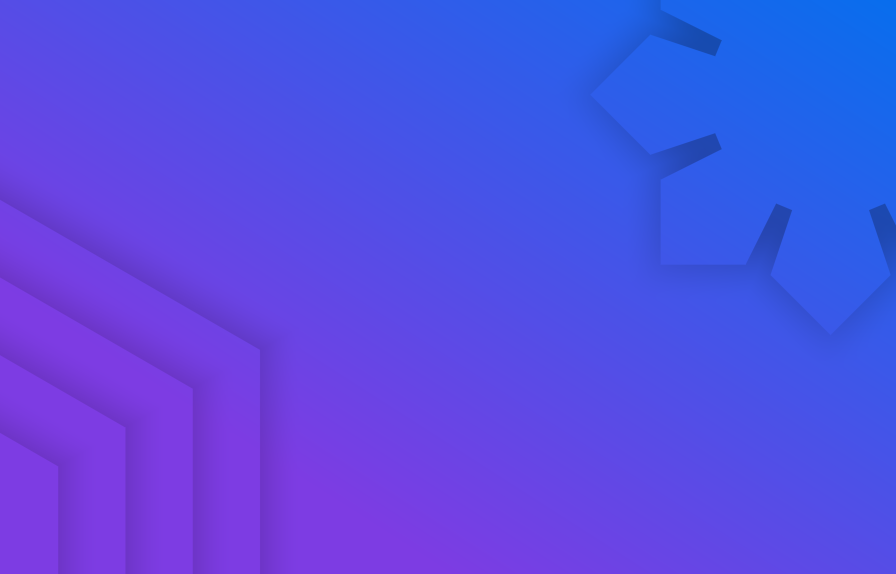
Reproduce this background procedurally as a Shadertoy shader.

```glsl
// Diagonal violet-to-blue gradient with paper-cut layers: nested hexagons at the
// lower left and an eight-toothed rosette at the upper right. Every layer shows
// the same gradient, so only the soft shadows around distance fields reveal it.

const float PI = 3.14159;
const vec3 VIOLET = vec3(0.49, 0.235, 0.89);
const vec3 BLUE = vec3(0.03, 0.43, 0.93);

// Distance to a hexagon with a vertex on top
float hexagon(vec2 p, float apothem) {
    p = abs(p);
    return max(p.x, dot(p, vec2(0.5, 0.866))) - apothem;
}

// Fold the plane into one mirrored sector around the x axis
vec2 foldSectors(vec2 p, float count) {
    float sector = 2.0 * PI / count;
    float angle = mod(atan(p.y, p.x) + 0.5 * sector, sector) - 0.5 * sector;
    return length(p) * vec2(cos(angle), abs(sin(angle)));
}

// Pointed teeth with radial sides, joined by an octagonal hub
float rosette(vec2 q, float tip, float hub) {
    float point = (q.x + q.y - tip) * 0.7071;
    float side = dot(q, vec2(-0.3162, 0.9487));
    float core = dot(q, vec2(cos(PI / 8.0), sin(PI / 8.0))) - hub;
    return min(max(point, side), core);
}

// Rosette outline with its notches filled and its tips rounded
float rosetteEnvelope(vec2 q, float tip, float rounding) {
    return (q.x + length(vec2(q.y, rounding)) - tip) * 0.7071;
}

// Shade the ground with a blurred shadow, then lay the clean sheet on top
vec3 layer(vec3 ground, vec3 sheet, float shape, float caster, float blur,
           float strength, float pixel) {
    float shadow = strength * smoothstep(blur, -blur, caster);
    float cover = smoothstep(0.7 * pixel, -0.7 * pixel, shape);
    return mix(ground * (1.0 - shadow), sheet, cover);
}

void mainImage(out vec4 fragColor, in vec2 fragCoord) {
    vec2 uv = fragCoord / iResolution.xy;
    vec2 p = fragCoord / iResolution.y;
    float pixel = 1.0 / iResolution.y;

    // Background, flat violet in the first quarter
    float t = clamp(((uv.x + uv.y) * 0.5 - 0.25) / 0.75, 0.0, 1.0);
    vec3 sheet = mix(VIOLET, BLUE, t);
    vec3 color = sheet;

    // Nested hexagons, largest first
    vec2 hexCenter = vec2(-0.102, 0.070);
    for (int i = 0; i < 4; i++) {
        float d = hexagon(p - hexCenter, 0.555 - 0.1172 * float(i));
        color = layer(color, sheet, d, d, 0.073, 0.25, pixel);
    }

    // Rosette
    vec2 q = foldSectors(p - vec2(1.447, 0.835), 8.0);
    float shape = rosette(q, 0.4187, 0.2114);
    float caster = rosetteEnvelope(q, 0.4187, 0.035);
    color = layer(color, sheet, shape, caster, 0.073, 0.25, pixel);

    fragColor = vec4(color, 1.0);
}
```
